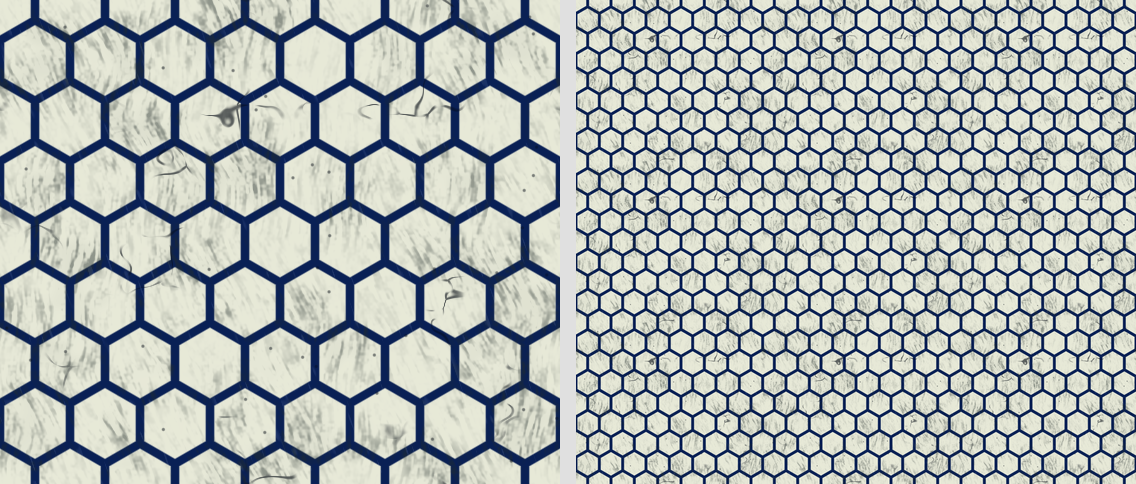
Left: one tile. Right: repeated 3 by 3.
This pattern is drawn by a WebGL 2 fragment shader. Its source:

```glsl
#version 300 es
precision highp float;
// Navy honeycomb lines over worn, streaked cream plaster; tiles on all sides.

uniform vec2 u_resolution;
out vec4 fragColor;

const float TAU = 6.2831853;
const float ROW = 0.8660254;             // row spacing for unit column spacing
const vec2 REPEATS = vec2(8.0, 8.0);     // hexagons across, rows down
const float LINE_WIDTH = 0.122;          // in column spacings

const vec3 CREAM = vec3(0.905, 0.912, 0.845);
const vec3 GRIME = vec3(0.50, 0.525, 0.49);
const vec3 CRACK = vec3(0.22, 0.24, 0.25);
const vec3 NAVY = vec3(0.035, 0.125, 0.335);
const vec3 FADED_NAVY = vec3(0.085, 0.15, 0.25);

float hash(vec2 p) {
    vec3 q = fract(p.xyx * vec3(0.1031, 0.1030, 0.0973));
    q += dot(q, q.yzx + 33.33);
    return fract((q.x + q.y) * q.z);
}

// Value noise that wraps after a whole number of cells.
float noise(vec2 p, vec2 period) {
    vec2 i = floor(p), f = fract(p);
    f = f * f * (3.0 - 2.0 * f);
    vec2 a = mod(i, period), b = mod(i + 1.0, period);
    return mix(mix(hash(a), hash(vec2(b.x, a.y)), f.x),
               mix(hash(vec2(a.x, b.y)), hash(b), f.x), f.y);
}

// Wrapping cellular noise: nearest distance, second distance, cell value.
vec3 cellular(vec2 p, vec2 period) {
    vec2 base = floor(p);
    vec3 found = vec3(9.0, 9.0, 0.0);
    for (int y = -1; y <= 1; y++)
    for (int x = -1; x <= 1; x++) {
        vec2 cell = base + vec2(x, y);
        vec2 key = mod(cell, period);
        vec2 site = cell + 0.1 + 0.8 * vec2(hash(key + 17.0), hash(key + 59.0));
        float d = length(site - p);
        if (d < found.x) found = vec3(d, found.x, hash(key + 83.0));
        else found.y = min(found.y, d);
    }
    return found;
}

// Fine streaks; lean is a whole number of cells of drift over the height.
float fibres(vec2 uv, vec2 cells, float lean) {
    return noise(vec2(uv.x * cells.x + lean * uv.y, uv.y * cells.y), cells);
}

// Offset from the nearest hexagon centre, on a unit lattice.
vec2 hexOffset(vec2 p) {
    vec2 size = vec2(1.0, 2.0 * ROW);
    vec2 a = mod(p + 0.5 * size, size) - 0.5 * size;
    vec2 b = mod(p, size) - 0.5 * size;
    return dot(a, a) < dot(b, b) ? a : b;
}

float hexEdgeDistance(vec2 p) {
    p = abs(p);
    return 0.5 - max(p.x, dot(p, vec2(0.5, ROW)));
}

// Amount of streaky grime, gathered in soft patches.
float grimeAmount(vec2 uv) {
    vec2 bend = 0.004 * sin(TAU * vec2(5.0 * uv.y + 2.0 * uv.x, 4.0 * uv.x - 3.0 * uv.y));
    vec2 p = uv + bend;
    float patches = 0.6 * noise(p * vec2(13.0, 11.0), vec2(13.0, 11.0))
                  + 0.4 * noise(p * vec2(37.0, 29.0), vec2(37.0, 29.0));
    float direction = smoothstep(0.35, 0.65, noise(uv * vec2(9.0, 8.0) + 4.5, vec2(9.0, 8.0)));
    float coarse = mix(fibres(p, vec2(110.0, 26.0), 38.0),
                       fibres(p, vec2(120.0, 22.0), -14.0), direction);
    float fine = mix(fibres(p, vec2(210.0, 54.0), 80.0),
                     fibres(p, vec2(230.0, 46.0), -10.0), direction);
    float grit = noise(uv * vec2(190.0, 164.0), vec2(190.0, 164.0));
    float streaks = 0.4 * coarse + 0.4 * fine + 0.2 * grit;
    return smoothstep(0.4, 0.85, streaks) * mix(0.2, 1.25, smoothstep(0.25, 0.75, patches))
         + 0.12 * smoothstep(0.45, 0.8, patches);
}

// Short broken cracks and a few dark pits.
float damage(vec2 uv) {
    vec2 warp = vec2(noise(uv * vec2(31.0, 27.0), vec2(31.0, 27.0)),
                     noise(uv * vec2(27.0, 31.0) + 8.0, vec2(27.0, 31.0))) - 0.5;
    vec3 plates = cellular(uv * vec2(9.0, 8.0) + 0.55 * warp, vec2(9.0, 8.0));
    float place = noise(uv * vec2(10.0, 9.0) + 3.0, vec2(10.0, 9.0));
    float broken = noise(uv * vec2(60.0, 52.0), vec2(60.0, 52.0));
    float crack = (1.0 - smoothstep(0.01, 0.085, plates.y - plates.x))
                * smoothstep(0.66, 0.84, place) * smoothstep(0.15, 0.6, broken);
    vec3 pits = cellular(uv * vec2(28.0, 24.0), vec2(28.0, 24.0));
    float pit = (1.0 - smoothstep(0.03, 0.12, pits.x)) * step(0.95, pits.z);
    return max(crack, 0.8 * pit);
}

void main() {
    vec2 uv = gl_FragCoord.xy / u_resolution;
    vec2 p = uv * REPEATS * vec2(1.0, ROW);
    vec2 local = hexOffset(p);
    vec2 id = mod(round((p - local) * vec2(2.0, 1.0 / ROW)), REPEATS * vec2(2.0, 1.0));
    float pixel = REPEATS.x / u_resolution.x;

    // Plaster, with a slightly different tone in each hexagon.
    float grime = grimeAmount(uv) * mix(0.8, 1.2, hash(id + 7.0));
    float wear = damage(uv);
    vec3 plaster = mix(CREAM, GRIME, clamp(grime * 0.62, 0.0, 0.85));
    plaster = mix(plaster, CRACK, wear * 0.8);

    // Lines, faded and darkened by the same wear.
    vec3 ink = mix(NAVY, FADED_NAVY, clamp(grime * 0.9, 0.0, 1.0)) * (1.0 - 0.35 * wear);
    float scratch = smoothstep(0.8, 0.98, fibres(uv, vec2(170.0, 30.0), 50.0));
    ink += 0.07 * scratch;

    float toLine = hexEdgeDistance(local) - 0.5 * LINE_WIDTH;
    float cover = 1.0 - smoothstep(-pixel, pixel, toLine);
    fragColor = vec4(mix(plaster, ink, cover), 1.0);
}
```
